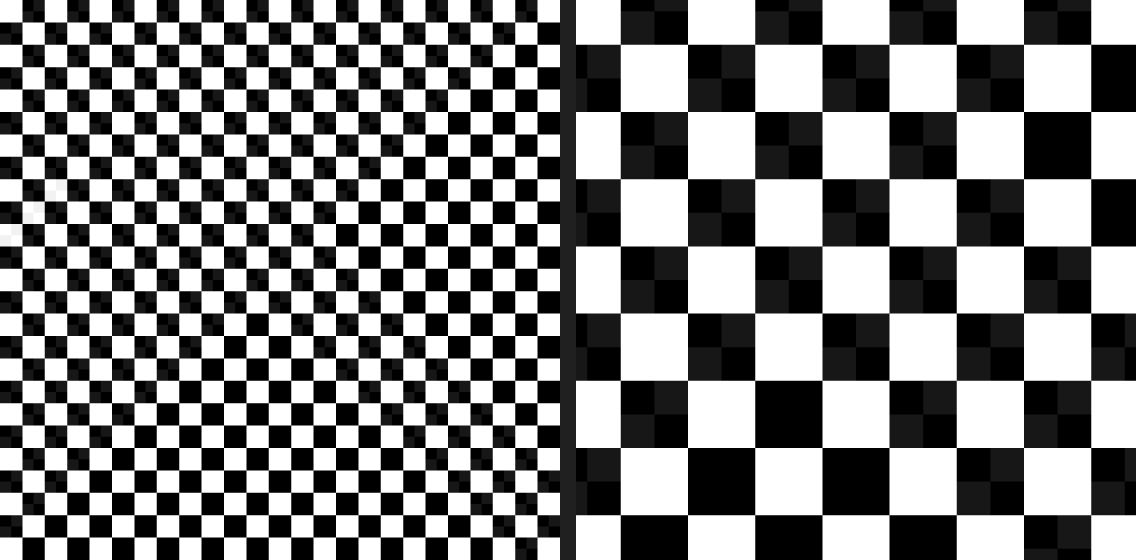
Left, the full canvas; right, a detail of the centre.
This pattern is drawn by a WebGL 2 fragment shader. Its source:

```glsl
#version 300 es
precision highp float;
// Checkerboard of 25 by 25 squares: dark squares quartered in charcoal, with two plain black wedges.

uniform vec2 u_resolution;
out vec4 fragColor;

float checker(vec2 cell) {
    return mod(cell.x + cell.y, 2.0);
}

// Colour at a board position in squares, with row 0 at the top.
vec3 boardColor(vec2 board) {
    vec2 cell = floor(board);
    float quarter = checker(floor(board * 2.0));

    // Light squares: three on a short diagonal at the left carry a faint quartering.
    if (checker(cell) < 0.5) {
        bool faint = cell.x + cell.y == 10.0 && cell.x < 3.0;
        return vec3(faint ? 1.0 - 0.05 * quarter : 1.0);
    }

    // Dark squares: solid black inside the right and bottom wedges.
    bool rightWedge = cell.x - 15.0 >= abs(cell.y - 10.0);
    bool bottomWedge = cell.y - 14.0 >= abs(cell.x - 11.0);
    return vec3(rightWedge || bottomWedge ? 0.0 : 0.09 * quarter);
}

void main() {
    // Average a 4 by 4 grid of samples to smooth the edges.
    vec3 color = vec3(0.0);
    for (int i = 0; i < 16; i++) {
        vec2 offset = (vec2(i % 4, i / 4) + 0.5) / 4.0 - 0.5;
        vec2 uv = (gl_FragCoord.xy + offset) / u_resolution;
        color += boardColor(vec2(uv.x, 1.0 - uv.y) * 25.0);
    }
    fragColor = vec4(color / 16.0, 1.0);
}
```
